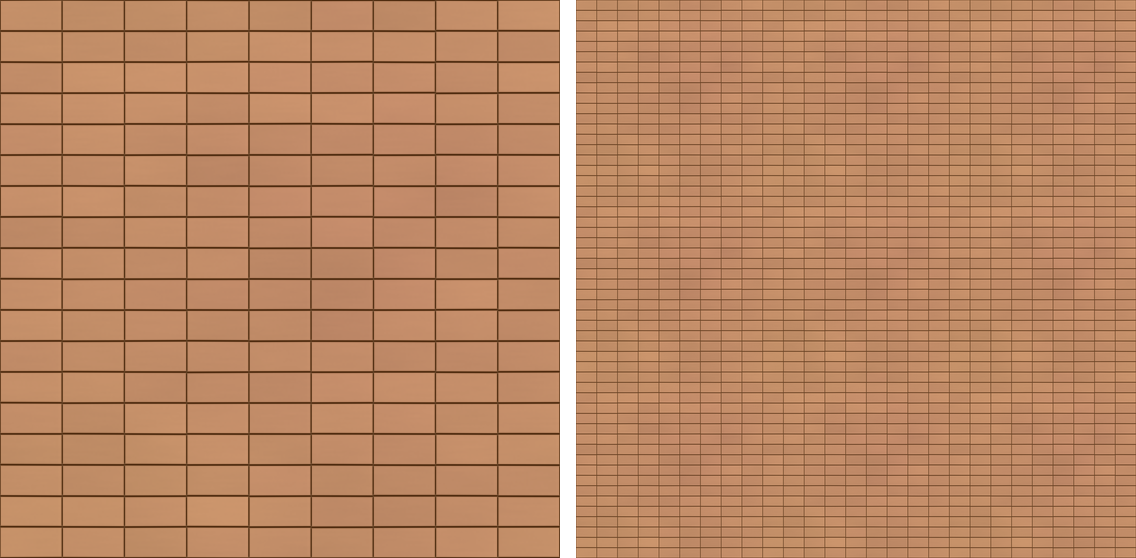
Left: one tile. Right: repeated 3 by 3.
Write a WebGL 1 fragment shader that draws this texture.

```glsl
precision highp float;
// Stacked terracotta tiles, 9 across and 18 down, with thin dark brown joints.

uniform vec2 u_resolution;

const vec2 TILES = vec2(9.0, 18.0);
const vec3 CLAY = vec3(0.762, 0.551, 0.409);
const vec3 BED_JOINT = vec3(0.280, 0.145, 0.035);
const vec3 SIDE_JOINT = vec3(0.325, 0.190, 0.075);
const vec3 CROSSING = vec3(0.500, 0.375, 0.260);
const vec3 PINK_SHIFT = vec3(0.001, -0.008, 0.005);

// Joint profiles: x = solid half width, y = outer half width, in canvas units
const vec2 BED_PROFILE = vec2(0.0001, 0.0031);
const vec2 SIDE_PROFILE = vec2(0.0, 0.0026);
const float BED_WOBBLE = 0.0010;
const float SIDE_WOBBLE = 0.0006;
const float CROSSING_REACH = 0.0045;

const float TILE_TONE = 0.046;
const float TILE_HUE = 0.8;
const float DRIFT_TONE = 0.034;
const float DRIFT_HUE = 0.45;
const float PINK_DARKENING = 0.010;
const float MOTTLE = 0.016;
const float STREAK = 0.012;
const float GRAIN = 0.006;
const float SHADE = 0.024;
const float RIM_LIGHT = 0.010;
const float TAU = 6.2831853;

float hash(vec2 p) {
  vec3 q = fract(vec3(p.xyx) * 0.1031);
  q += dot(q, q.yzx + 33.33);
  return fract((q.x + q.y) * q.z);
}

// Value noise that wraps after a whole number of lattice cells
float wrapNoise(vec2 uv, vec2 period, float seed) {
  vec2 p = uv * period;
  vec2 i = floor(p);
  vec2 f = fract(p);
  f = f * f * (3.0 - 2.0 * f);
  vec2 a = mod(i, period) + seed;
  vec2 b = mod(i + 1.0, period) + seed;
  return mix(mix(hash(a), hash(vec2(b.x, a.y)), f.x),
             mix(hash(vec2(a.x, b.y)), hash(b), f.x), f.y) - 0.5;
}

float jointMask(float dist, vec2 profile, float pixel) {
  float outer = max(profile.y, profile.x + pixel);
  return 1.0 - smoothstep(profile.x, outer, dist);
}

vec3 tileColor(vec2 uv, vec2 id, vec2 local) {
  // Each tile has its own tone and hue, over a slow drift across the wall
  float hue = TILE_HUE * (hash(id + 47.0) - 0.5);
  hue += DRIFT_HUE * (cos(TAU * (uv.x - 0.68)) + cos(TAU * (uv.y - 0.58)));
  float tone = TILE_TONE * (hash(id + 11.0) - 0.5) - PINK_DARKENING * hue;
  tone += DRIFT_TONE * wrapNoise(uv, vec2(5.0, 6.0), 191.0);

  // Fired surface: cloudy patches, fine horizontal streaks and grain
  tone += MOTTLE * wrapNoise(uv, vec2(13.0, 23.0), 5.0);
  tone += STREAK * wrapNoise(uv, vec2(27.0, 216.0), 71.0);
  tone += GRAIN * wrapNoise(uv, vec2(256.0), 139.0);

  // Soft light from the upper right and a pale strip by the right rim
  tone += SHADE * (0.5 * local.x + 0.5 * local.y - 0.5);
  tone += RIM_LIGHT * smoothstep(0.93, 0.95, local.x);
  return CLAY * (1.0 + tone) + PINK_SHIFT * hue;
}

void main() {
  vec2 uv = gl_FragCoord.xy / u_resolution;
  vec2 pixel = 1.0 / u_resolution;
  vec2 grid = uv * TILES;
  vec2 id = mod(floor(grid), TILES);
  vec2 local = fract(grid);

  // Nearest joint on each axis, slightly shifted and tilted at every tile
  vec2 joint = floor(grid + 0.5);
  vec2 jointId = mod(joint, TILES);
  vec2 offset = (grid - joint) / TILES;
  vec2 bedId = vec2(id.x, jointId.y);
  vec2 sideId = vec2(jointId.x, id.y);
  float bedShift = hash(bedId + 83.0) - 0.5;
  bedShift += (hash(bedId + 101.0) - 0.5) * (local.x - 0.5);
  float sideShift = hash(sideId + 127.0) - 0.5;
  float bedDist = abs(offset.y - BED_WOBBLE * bedShift);
  float sideDist = abs(offset.x - SIDE_WOBBLE * sideShift);

  float bed = jointMask(bedDist, BED_PROFILE, pixel.y);
  float side = jointMask(sideDist, SIDE_PROFILE, pixel.x);
  float crossing = 1.0 - smoothstep(0.0, CROSSING_REACH, bedDist);

  // Side joints grow paler where they meet the darker bed joints
  vec3 color = tileColor(uv, id, local);
  color = mix(color, mix(SIDE_JOINT, CROSSING, crossing), side);
  vec3 bedColor = mix(BED_JOINT, CROSSING, 0.35 * side);
  color = mix(color, bedColor, bed);

  gl_FragColor = vec4(color, 1.0);
}
```
